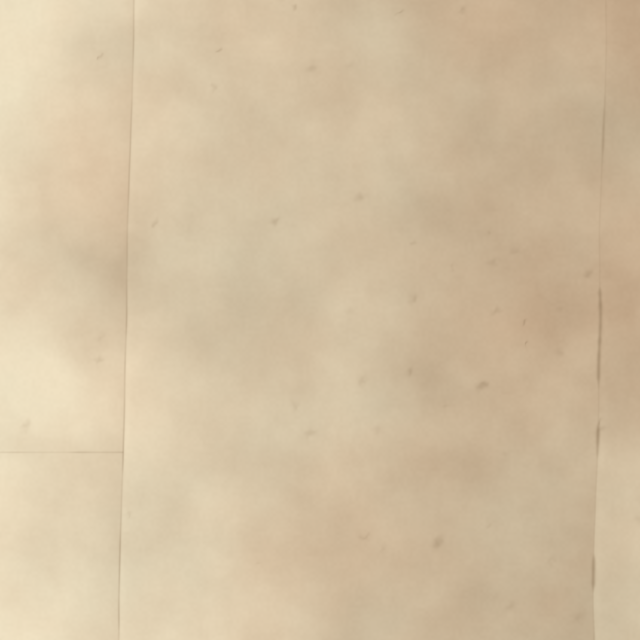
This texture is drawn by a Shadertoy shader. Its source:

```glsl
#define DARK vec3(0.770, 0.682, 0.566)
#define LIGHT vec3(0.930, 0.872, 0.752)
#define STAIN vec3(0.54, 0.45, 0.34)
#define BLUSH vec3(0.014, -0.005, -0.009)
#define CLOUD_AMOUNT 0.56
#define MOTTLE_AMOUNT 0.34
#define GRAIN_AMOUNT 0.010
#define SPECK_GRID 15.0
#define SPECK_SHARE 0.36
#define SEAM_WIDTH 0.0017

float hash(vec2 p) {
    vec3 q = fract(vec3(p.xyx) * 0.1031);
    q += dot(q, q.yzx + 33.33);
    return fract((q.x + q.y) * q.z);
}

float noise(vec2 p) {
    vec2 i = floor(p), f = fract(p);
    f = f * f * (3.0 - 2.0 * f);
    return mix(mix(hash(i), hash(i + vec2(1, 0)), f.x),
               mix(hash(i + vec2(0, 1)), hash(i + vec2(1, 1)), f.x), f.y);
}

float fbm(vec2 p) {
    float sum = 0.0, amp = 0.5;
    for (int i = 0; i < 4; i++) {
        sum += amp * noise(p);
        p = mat2(1.6, 1.2, -1.2, 1.6) * p + 7.3;
        amp *= 0.5;
    }
    return sum / 0.94;
}

float blob(vec2 p, vec2 center, vec2 size) {
    vec2 d = (p - center) / size;
    return exp(-dot(d, d));
}

float line(float d, float width) {
    return exp(-d * d / (width * width));
}

// Small soft flecks, leaning up to the right and denser at the lower right
float specks(vec2 p) {
    float ink = 0.0;
    vec2 cell = floor(p * SPECK_GRID);
    for (int j = -1; j <= 1; j++)
    for (int i = -1; i <= 1; i++) {
        vec2 id = cell + vec2(i, j);
        vec2 center = (id + vec2(hash(id + 11.0), hash(id + 37.0))) / SPECK_GRID;
        float cluster = blob(center, vec2(0.82, 0.36), vec2(0.18, 0.27));
        float present = step(hash(id + 71.0), SPECK_SHARE * (0.25 + 1.6 * cluster));
        float angle = 0.3 + 1.1 * hash(id + 53.0);
        vec2 d = p - center + 0.007 * (vec2(noise(p * 130.0), noise(p * 130.0 + 40.0)) - 0.5);
        d = mat2(cos(angle), -sin(angle), sin(angle), cos(angle)) * d;
        float size = mix(0.003, 0.008, hash(id + 91.0));
        float strength = mix(0.07, 0.22 + 0.20 * cluster, pow(hash(id + 23.0), 2.5));
        ink += present * strength * blob(d, vec2(0.0), size * vec2(1.3, 0.8));
    }
    return min(ink, 0.5);
}

void mainImage(out vec4 fragColor, in vec2 fragCoord) {
    vec2 uv = fragCoord / iResolution.xy;

    // Signed distances to the slightly tilted panel joints
    float wobble = 0.003 * (noise(vec2(uv.y * 14.0, 3.0)) - 0.5);
    float leftSeam = uv.x - mix(0.185, 0.209, uv.y) - wobble;
    float rightSeam = uv.x - mix(0.927, 0.946, uv.y) - 2.0 * wobble;
    float crossSeam = uv.y - 0.293 - 0.5 * wobble;
    float leftPanel = 1.0 - smoothstep(-0.002, 0.002, leftSeam);
    float rightPanel = smoothstep(-0.002, 0.002, rightSeam);

    // Light falling off from left to right, with broad shaded areas
    float tone = 0.92 * pow(1.0 - uv.x, 1.5) + 0.005;
    tone += 0.05 * (0.5 - uv.y);
    tone += 0.18 * blob(uv, vec2(0.0, 0.95), vec2(0.16, 0.16));
    tone += 0.16 * blob(uv, vec2(0.0, 0.40), vec2(0.16, 0.14));
    tone -= 0.28 * blob(uv, vec2(0.13, 0.68), vec2(0.15, 0.15));
    tone -= 0.18 * leftPanel * exp(leftSeam * 18.0);
    tone -= 0.18 * blob(uv, vec2(0.85, 0.50), vec2(0.11, 0.07));
    tone += 0.12 * blob(uv, vec2(0.87, 0.40), vec2(0.09, 0.07));
    tone -= 0.10 * blob(uv, vec2(0.52, 0.17), vec2(0.14, 0.10));
    tone += rightPanel * mix(0.34, -0.05, smoothstep(0.15, 0.45, uv.y));
    tone -= 0.12 * leftPanel * line(crossSeam - 0.012, 0.025);

    // Cloudy mottling and fine soft grain
    float clouds = fbm(uv * 5.5 + 2.0) - 0.5;
    float mottle = fbm(uv * 15.0 + 31.0) - 0.5;
    tone += CLOUD_AMOUNT * clouds + MOTTLE_AMOUNT * mottle;
    vec3 color = mix(DARK, LIGHT, clamp(tone, -0.16, 1.03));
    float blush = 2.6 * (fbm(uv * 5.2 + 60.0) - 0.5);
    blush += 0.7 * blob(uv, vec2(0.13, 0.71), vec2(0.13, 0.14)) * mix(0.3, 1.0, leftPanel);
    color += BLUSH * blush;
    float weave = noise(uv * vec2(150.0, 50.0)) + noise(uv * vec2(50.0, 150.0)) - 1.0;
    color += GRAIN_AMOUNT * (0.5 * weave + noise(uv * 210.0) - 0.5);

    // Joints: faint continuous creases and broken dark strokes
    float wear = noise(vec2(uv.y * 28.0, 8.0));
    float crease = 0.19 * (0.45 + wear) * line(leftSeam, SEAM_WIDTH);
    crease += 0.13 * leftPanel * (0.5 + noise(vec2(uv.x * 40.0, 5.0))) * line(crossSeam, SEAM_WIDTH);
    float broken = smoothstep(0.52, 0.85, noise(vec2(uv.y * 19.0, 17.0)));
    broken *= (1.0 - smoothstep(0.75, 0.95, uv.y)) * (0.5 + 0.5 * noise(vec2(uv.y * 90.0, 4.0)));
    crease += (0.08 + 0.42 * broken) * line(rightSeam, SEAM_WIDTH * (1.0 + broken));
    color += 0.007 * line(leftSeam - 0.005, 0.004) + 0.010 * wear * line(rightSeam - 0.007, 0.005);

    // Stains
    float ink = min(crease + specks(uv), 0.6);
    color = mix(color, STAIN, ink);
    fragColor = vec4(clamp(color, 0.0, 1.0), 1.0);
}
```
